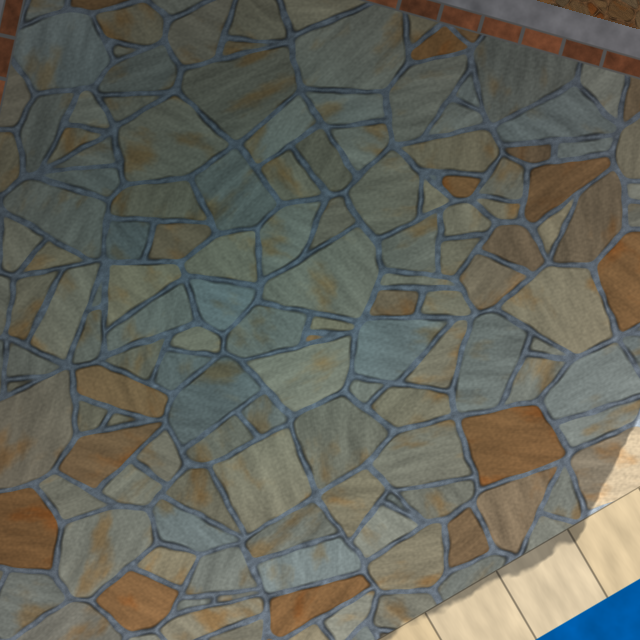
This texture is drawn by a WebGL 2 fragment shader. Its source:

```glsl
#version 300 es
precision highp float;
// Shaded crazy paving with a brick border above, sunlit coping and a pool corner below.
// Slabs are cells of a weighted Voronoi diagram, many cut again by straight lines;
// stretched gradient noise gives their veins, and one light field tints the floor.
uniform vec2 u_resolution;
out vec4 fragColor;

struct Slab { float edge; vec2 id; };

vec2 hash2(vec2 p) {
  vec3 a = fract(p.xyx * vec3(0.1031, 0.1030, 0.0973));
  a += dot(a, a.yzx + 33.33);
  return fract((a.xx + a.yz) * a.zy);
}

float cornerDot(vec2 cell, vec2 corner, vec2 f) {
  return dot(hash2(cell + corner) * 2.0 - 1.0, f - corner);
}

float gradientNoise(vec2 p) {
  vec2 i = floor(p), f = fract(p);
  vec2 u = f * f * f * (f * (f * 6.0 - 15.0) + 10.0);
  vec2 e = vec2(1.0, 0.0);
  return mix(mix(cornerDot(i, e.yy, f), cornerDot(i, e.xy, f), u.x),
             mix(cornerDot(i, e.yx, f), cornerDot(i, e.xx, f), u.x), u.y);
}

float fbm(vec2 p) {
  float sum = 0.0, amp = 1.0;
  for (int i = 0; i < 4; i++) {
    sum += amp * gradientNoise(p);
    p = mat2(1.6, 1.2, -1.2, 1.6) * p + 5.3;
    amp *= 0.5;
  }
  return sum;
}

vec2 rotate(vec2 p, float a) {
  float c = cos(a), s = sin(a);
  return vec2(c * p.x + s * p.y, c * p.y - s * p.x);
}

float smoothMin(float a, float b, float k) {
  float h = max(k - abs(a - b), 0.0) / k;
  return min(a, b) - 0.25 * h * h * k;
}

vec2 seedOf(vec2 cell) { return cell + 0.1 + 0.8 * hash2(cell); }

float power(vec2 p, vec2 cell) {
  vec2 d = p - seedOf(cell);
  return dot(d, d) - 0.32 * hash2(cell + 51.0).x;
}

// Distance to the nearest joint, and an id for the slab
Slab paving(vec2 p, float rounding) {
  vec2 home = floor(p), owner = home;
  float nearest = 1e3;
  for (int k = 0; k < 25; k++) {
    vec2 cell = home + vec2(k % 5, k / 5) - 2.0;
    float d = power(p, cell);
    if (d < nearest) { nearest = d; owner = cell; }
  }
  vec2 seed = seedOf(owner);
  float edge = 1.0;
  for (int k = 0; k < 25; k++) {
    vec2 cell = home + vec2(k % 5, k / 5) - 2.0;
    if (cell == owner) continue;
    float d = 0.5 * (power(p, cell) - nearest) / length(seedOf(cell) - seed);
    edge = smoothMin(edge, d, rounding);
  }
  // Straight cuts turn some cells into long slabs and small fillers
  vec2 turn = hash2(owner + 83.0), chance = hash2(owner + 127.0);
  vec2 local = rotate(p - seed, (turn.x - 0.5) * 2.4);
  float cut = local.y - 0.3 * (turn.y - 0.5), piece = 0.0;
  if (chance.x > 0.35) {
    edge = smoothMin(edge, abs(cut), rounding);
    piece = 1.0 + step(0.0, cut);
    if (piece < 1.5 && chance.y > 0.45) {
      float cross = local.x - 0.5 * (chance.y - 0.7);
      edge = smoothMin(edge, abs(cross), rounding);
      piece += 2.0 + step(0.0, cross);
    }
  }
  return Slab(edge, owner + piece * 17.3);
}

vec3 stoneColor(vec2 p, vec2 id) {
  vec2 kind = hash2(id + 7.0), look = hash2(id + 19.0);
  vec3 base = mix(vec3(0.44, 0.47, 0.46), vec3(0.51, 0.47, 0.38), kind.x);
  base = mix(base, vec3(0.50, 0.34, 0.19), 0.8 * smoothstep(0.76, 0.97, kind.y));
  vec2 grain = rotate(p, look.x * 6.28) + look * 40.0;
  float veins = fbm(grain * vec2(1.3, 6.0));
  float stain = smoothstep(0.05, 0.6, fbm(grain * vec2(1.2, 2.2) + 9.0));
  base *= 0.9 + 0.2 * look.y + 0.2 * veins + 0.12 * gradientNoise(p * 22.0);
  return mix(base, base * vec3(1.08, 0.85, 0.6), 0.75 * stain);
}

// Slabs set in mottled grout, with a dark line along their rims
vec3 pavedColor(vec2 p, float pixel, vec3 grout, float rounding) {
  vec2 chipped = p + 0.035 * vec2(gradientNoise(p * 4.0), gradientNoise(p * 4.0 + 31.0));
  Slab slab = paving(chipped, rounding);
  float gap = 0.036 + 0.022 * gradientNoise(p * 2.5);
  float face = smoothstep(gap - pixel, gap + pixel, slab.edge);
  vec3 color = mix(grout * (1.0 + 0.3 * fbm(p * 9.0)), stoneColor(p, slab.id), face);
  float rim = 1.0 - smoothstep(0.0, 0.022 + pixel, abs(slab.edge - gap));
  return color * (1.0 - 0.4 * rim * smoothstep(-0.3, 0.4, gradientNoise(p * 3.0 + 60.0)));
}

// Row of bricks, then a concrete ledge; x runs along, y across
vec3 borderColor(vec2 p, float pixel) {
  float along = p.x / 0.066;
  float joint = min(0.066 * (0.5 - abs(fract(along) - 0.5)), min(p.y, 0.032 - p.y));
  float tone = 0.85 + 0.35 * hash2(vec2(floor(along), 3.0)).x + 0.3 * fbm(p * 50.0);
  vec3 brick = mix(vec3(0.42, 0.41, 0.40), vec3(0.50, 0.30, 0.20) * tone,
                   smoothstep(0.003 - pixel, 0.003 + pixel, joint));
  vec3 ledge = vec3(0.52, 0.51, 0.52) * (1.0 + 0.2 * fbm(p * 30.0));
  return mix(brick, ledge, smoothstep(-pixel, pixel, p.y - 0.032));
}

vec3 copingColor(vec2 p, float pixel) {
  float along = (p.x - 0.595) / 0.129;
  float joint = min(0.129 * (0.5 - abs(fract(along) - 0.5)), abs(p.y + 0.297));
  vec3 tile = mix(vec3(0.50, 0.465, 0.40), vec3(0.50, 0.44, 0.33), hash2(vec2(floor(along), 8.0)).x);
  tile *= 1.0 + 0.12 * fbm(p * vec2(45.0, 12.0));
  return tile * mix(0.6, 1.0, smoothstep(0.0, 0.0015 + pixel, joint));
}

// Cool shade at the upper left, warmer toward the lower right, then full sun
vec3 lightAt(vec2 uv) {
  float open = smoothstep(0.15, 0.9, 0.35 * uv.x + 0.65 * (1.0 - uv.y) + 0.12 * gradientNoise(uv * 3.0));
  float cool = exp(-7.0 * dot(uv - vec2(0.38, 0.62), uv - vec2(0.38, 0.62)));
  vec3 shade = mix(0.66, 1.1, open) * mix(vec3(1.0, 1.0, 1.01), vec3(0.88, 1.03, 1.08), cool);
  float limit = 0.03 + 0.52 * (uv.x - 0.66) + 1.5 * max(uv.x - 0.9, 0.0) + 0.025 * fbm(uv * 14.0);
  float sun = 1.0 - smoothstep(-0.006, 0.006, uv.y - limit);
  return mix(shade, vec3(1.74, 1.72, 1.69), sun);
}

void main() {
  vec2 uv = gl_FragCoord.xy / u_resolution;
  float pixel = 1.0 / u_resolution.y;
  vec2 floorPos = rotate(uv, 0.45) * vec2(7.5, 9.5) + 20.0;
  vec3 color = pavedColor(floorPos, 8.5 * pixel, vec3(0.39, 0.42, 0.45), 0.06);

  // Brick borders at the top right and top left, with a rubble wall behind
  vec2 right = rotate(uv, -0.275) - vec2(0.0, 1.1144);
  vec2 left = rotate(uv, 1.357) - vec2(0.0, 0.174);
  color = mix(color, borderColor(right, pixel), smoothstep(-pixel, pixel, right.y));
  color = mix(color, borderColor(left, pixel), smoothstep(-pixel, pixel, left.y));
  if (right.y > 0.075) {
    color = pavedColor(right * 26.0 + 70.0, 26.0 * pixel, vec3(0.50, 0.45, 0.38), 0.15) * vec3(1.0, 0.8, 0.62);
  }

  // Coping and pool share one slanted frame
  vec2 side = rotate(uv, 0.529);
  color = mix(color, copingColor(side, pixel), smoothstep(-pixel, pixel, -0.297 - side.y));
  color *= lightAt(uv);
  vec3 water = vec3(0.0, 0.35, 0.64) * (1.0 + 0.12 * fbm(uv * 25.0));
  color = mix(color, water, smoothstep(-pixel, pixel, -0.422 - side.y));
  fragColor = vec4(color, 1.0);
}
```
